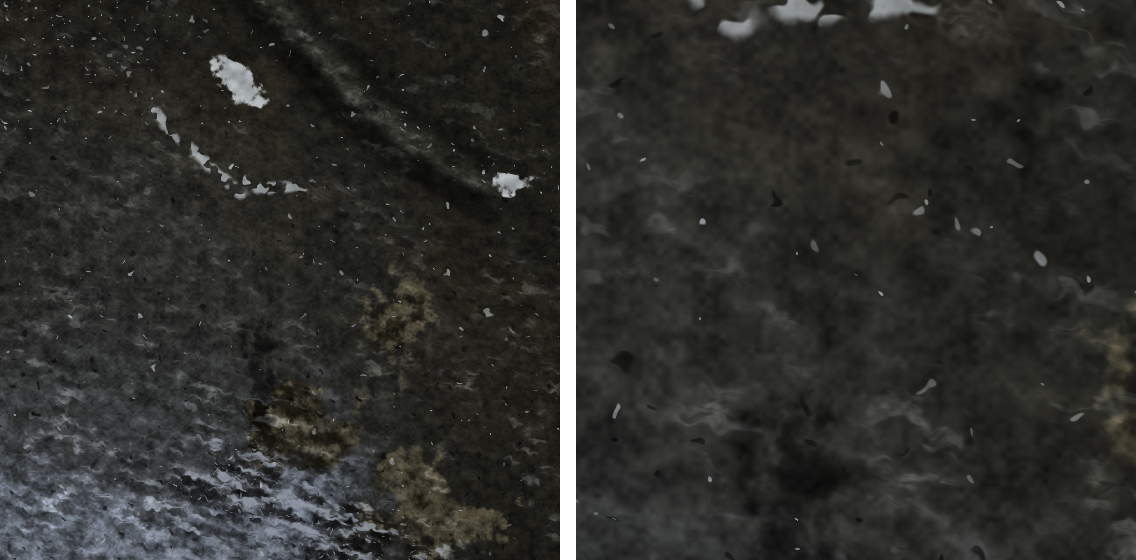
Left: the whole. Right: its middle third, enlarged.
Write a Shadertoy shader that draws this texture.

```glsl
float hash(vec2 p) {
    return fract(sin(dot(p, vec2(127.1, 311.7))) * 43758.55);
}

float noise(vec2 p) {
    vec2 i = floor(p), f = fract(p);
    f = f * f * (3.0 - 2.0 * f);
    return mix(mix(hash(i), hash(i + vec2(1, 0)), f.x),
               mix(hash(i + vec2(0, 1)), hash(i + vec2(1, 1)), f.x), f.y);
}

float fbm(vec2 p) {
    float sum = 0.0, amp = 0.52;
    for (int i = 0; i < 5; i++) {
        sum += amp * noise(p);
        p = mat2(1.6, 1.2, -1.2, 1.6) * p + 7.3;
        amp *= 0.5;
    }
    return sum;
}

vec2 rotate(vec2 p, float a) {
    float c = cos(a), s = sin(a);
    return vec2(c * p.x + s * p.y, c * p.y - s * p.x);
}

float segmentDist(vec2 p, vec2 a, vec2 b) {
    vec2 d = b - a;
    return length(p - a - d * clamp(dot(p - a, d) / dot(d, d), 0.0, 1.0));
}

// Ragged ellipse: 1 inside, 0 outside
float patchMask(vec2 p, vec2 center, vec2 radius, float angle, float ragged) {
    float d = length(rotate(p - center, angle) / radius);
    return smoothstep(0.0, 0.3, 1.0 - d + ragged);
}

// One randomly turned chip per cell, kept with the given chance
float chips(vec2 p, float cells, float chance, float stretch) {
    vec2 q = p * cells, id = floor(q);
    vec2 offset = 0.35 + 0.3 * vec2(hash(id + 3.1), hash(id + 8.7));
    vec2 d = rotate(fract(q) - offset, 2.2 * hash(id + 5.3) - 1.6);
    float size = mix(0.12, 0.32, pow(hash(id + 1.9), 2.0));
    float shape = smoothstep(1.2, 0.6, length(d * vec2(1.0, stretch)) / size);
    return shape * step(hash(id), chance) * mix(0.35, 1.0, hash(id + 6.2));
}

void mainImage(out vec4 fragColor, in vec2 fragCoord) {
    vec2 p = fragCoord / iResolution.xy;
    float broad = fbm(p * 5.0), medium = fbm(p * 17.0 + 4.0);
    float fine = fbm(p * 60.0 + 9.0), grain = noise(p * 240.0) - 0.5;
    vec2 wobble = vec2(noise(p * 110.0), noise(p * 110.0 + 47.0)) - 0.5;
    vec2 warped = p + 0.01 * wobble;
    float ragged = 2.0 * (medium - 0.5) + 0.8 * (fine - 0.5);
    float streaks = fbm(rotate(warped, -0.25) * vec2(34.0, 95.0));

    // Worn ground, lighter at the left, rusty toward the upper right
    vec2 fromLight = (p - vec2(0.2, 0.4)) / vec2(0.5, 0.42);
    float worn = 0.95 * exp(-dot(fromLight, fromLight)) + 0.1;
    worn += 1.1 * (broad - 0.5) + 0.5 * (medium - 0.5);
    vec3 color = mix(vec3(0.108, 0.105, 0.088), vec3(0.168, 0.172, 0.164), clamp(worn, 0.0, 1.1));
    float rust = smoothstep(0.42, 0.62, broad) * smoothstep(0.35, 0.9, p.x * 0.5 + p.y * 0.6);
    color *= mix(vec3(1), vec3(1.04, 0.94, 0.8), rust);

    // Streaked blue sheen rising from the lower left
    float height = p.y + 0.3 * (broad - 0.5) + 0.15 * (medium - 0.5);
    float side = smoothstep(0.75, 0.5, p.x + 0.2 * (medium - 0.5));
    float sheen = 0.6 * smoothstep(0.23, 0.0, height) + 0.42 * smoothstep(0.48, 0.1, height);
    sheen *= side * (1.0 + 1.3 * (streaks - 0.5) + 0.5 * (fine - 0.5));
    color = mix(color, vec3(0.345, 0.368, 0.405), clamp(sheen, 0.0, 1.1));

    // Curved groove with a lighter ridge along its upper side
    float run = 0.86 - p.x;
    float slope = 0.45 + 1.9 * run;
    float across = (p.y - 0.63 - 0.45 * run - 0.95 * run * run) / sqrt(1.0 + slope * slope);
    across += 0.016 * (medium - 0.5);
    float along = smoothstep(0.92, 0.84, p.x) * smoothstep(0.36, 0.46, p.x);
    float ridge = smoothstep(0.03, 0.008, abs(across - 0.045)) * along;
    color *= 1.0 - 0.45 * smoothstep(0.034, 0.008, abs(across)) * along;
    color *= 1.0 - 0.3 * smoothstep(0.025, 0.0, abs(across - 0.087)) * along;
    color += ridge * vec3(0.066, 0.069, 0.065) * (2.4 * streaks - 0.3);

    // Olive crusts with crumbly light and dark parts
    float crust = patchMask(p, vec2(0.57, 0.22), vec2(0.12, 0.08), -0.4, ragged);
    crust = max(crust, patchMask(p, vec2(0.73, 0.12), vec2(0.10, 0.07), -0.6, ragged));
    crust = max(crust, patchMask(p, vec2(0.715, 0.44), vec2(0.055, 0.06), -0.6, ragged));
    crust = max(crust, patchMask(p, vec2(0.875, 0.07), vec2(0.07, 0.052), -0.3, ragged));
    float crumble = smoothstep(0.3, 0.72, fine + 1.2 * (p.x - 0.61));
    color = mix(color, mix(vec3(0.12, 0.105, 0.065), vec3(0.29, 0.27, 0.21), crumble), crust * 0.85);
    float ring = abs(length((warped - vec2(0.685, 0.315)) / vec2(0.036, 0.023)) - 1.0);
    color += vec3(0.09, 0.086, 0.07) * smoothstep(0.4, 0.05, ring) * fine;

    // Dark upright smear, pits, pale scuffs and film grain
    float lower = smoothstep(0.6, 0.2, p.y);
    float smear = segmentDist(warped, vec2(0.462, 0.41), vec2(0.468, 0.24));
    color *= 1.0 - 0.5 * smoothstep(0.026, 0.008, smear + 0.04 * (fine - 0.5));
    color *= 1.0 - 0.6 * chips(warped + 0.37, 42.0, 0.08 + 0.3 * lower, 1.8);
    float scuffed = smoothstep(0.46, 0.64, medium) * (0.6 + 0.6 * lower);
    color += vec3(0.105, 0.108, 0.112) * scuffed * smoothstep(0.54, 0.76, streaks);
    color *= 1.0 + 0.9 * (fine - 0.5) + 0.5 * (streaks - 0.5) + 0.34 * grain;

    // Glints and dark gaps crowded into the wet lower edge
    float glintArea = patchMask(p, vec2(0.54, 0.08), vec2(0.19, 0.09), -0.4, ragged);
    glintArea = max(glintArea, 0.4 * sheen * smoothstep(0.2, 0.4, p.x));
    float glints = max(chips(warped, 48.0, 0.7, 2.2), chips(warped + 0.71, 70.0, 0.65, 1.8));
    glints = max(glints, smoothstep(0.54, 0.72, streaks));
    color *= 1.0 - 0.5 * glintArea * smoothstep(0.52, 0.36, streaks);
    color = mix(color, vec3(0.57, 0.6, 0.65), 0.75 * clamp(glintArea, 0.0, 1.0) * glints);

    // Pale flakes, the broken trail and loose chips
    float chipNoise = 1.3 * (fine - 0.5) + 0.5 * (medium - 0.5);
    float flakes = patchMask(warped, vec2(0.424, 0.857), vec2(0.064, 0.031), -0.75, chipNoise);
    flakes = max(flakes, patchMask(warped, vec2(0.912, 0.672), vec2(0.032, 0.02), 0.2, chipNoise));
    float trail = min(segmentDist(p, vec2(0.25, 0.825), vec2(0.345, 0.73)),
                      segmentDist(p, vec2(0.345, 0.73), vec2(0.43, 0.655)));
    trail = min(trail, segmentDist(p, vec2(0.46, 0.665), vec2(0.54, 0.665)));
    float broken = smoothstep(0.42, 0.62, noise(warped * 95.0 + 2.0));
    flakes = max(flakes, 0.9 * broken * smoothstep(0.014, 0.005, trail + 0.014 * (fine - 0.5)));
    float dusty = smoothstep(0.72, 0.95, p.y) * smoothstep(0.55, 0.25, p.x);
    dusty = max(dusty, smoothstep(0.06, 0.0, abs(across - 0.06)) * smoothstep(0.62, 0.9, p.x));
    dusty *= smoothstep(0.35, 0.55, medium);
    float loose = max(chips(warped, 42.0, 0.03 + 0.25 * dusty, 1.5),
                      chips(warped + 0.53, 75.0, 0.05 + 0.35 * dusty, 1.6));
    color = mix(color, vec3(0.63, 0.65, 0.66) * (0.75 + 0.5 * fine), max(flakes, 0.9 * loose));

    fragColor = vec4(clamp(color, 0.0, 1.0), 1.0);
}
```
